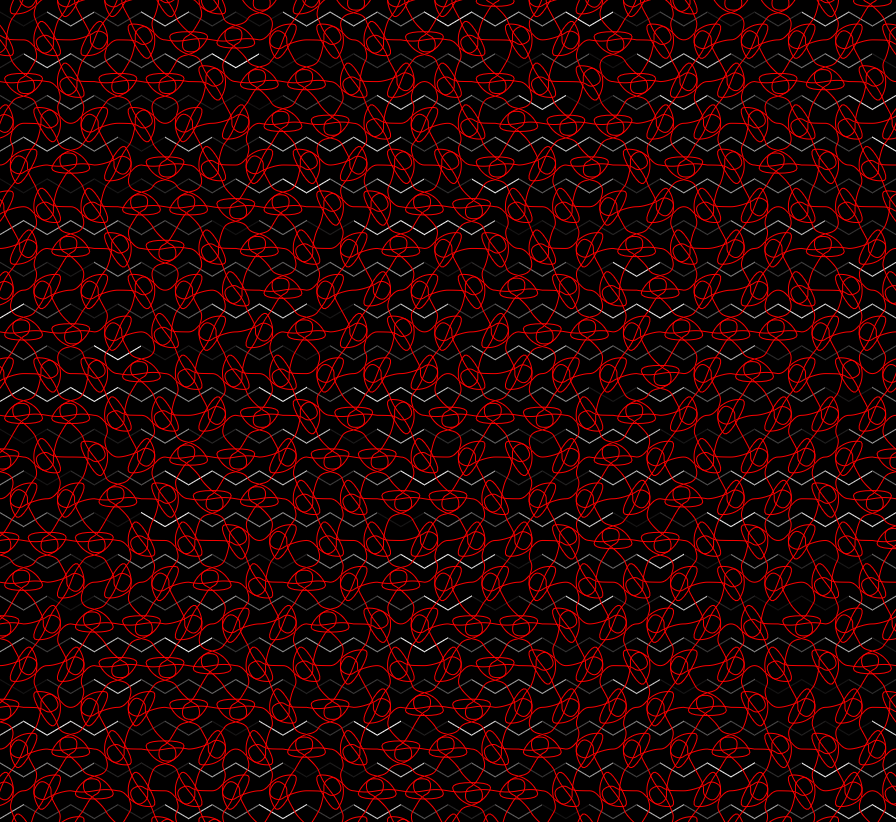
Reproduce this pattern procedurally as a Shadertoy shader.

```glsl
// Red looping strands in randomly turned hexagon tiles, with pale zigzags between the rows.

const float TILES_ACROSS = 19.0;
const float ROW_STRETCH  = 1.0215;   // slight vertical stretch of the hexagons
const float ROW_OFFSET   = 0.648;    // height of the first row of centres
const float STRAND_WIDTH = 0.0205;   // widths in tile units
const float ZIGZAG_WIDTH = 0.022;
const float STRAND_WAVE  = 0.025;    // bend of the crossing strand
const float SHADE_MIN    = 0.08;     // faintest zigzag
const float SHADE_POWER  = 1.5;      // higher makes bright zigzags rarer
const int   CURVE_STEPS  = 6;
const vec3  BACKGROUND   = vec3(0.005, 0.0, 0.0);
const vec3  STRAND_COLOR = vec3(1.0, 0.0, 0.0);
const vec3  ZIGZAG_COLOR = vec3(1.0);
const float ROW_PITCH    = 0.8660254;
const float PI           = 3.14159265;

// Control points of the wide triangular loop and of the small round loop inside it
const int POINTS = 10;
const vec2[POINTS] WIDE_LOOP = vec2[POINTS](
    vec2(-0.30, -0.52), vec2(-0.20, -0.346), vec2(0.08, -0.29), vec2(0.31, -0.13),
    vec2(0.47, 0.17), vec2(-0.47, 0.17), vec2(-0.31, -0.13), vec2(-0.08, -0.29),
    vec2(0.20, -0.346), vec2(0.30, -0.52));
const vec2[POINTS] ROUND_LOOP = vec2[POINTS](
    vec2(-0.30, 0.52), vec2(-0.20, 0.346), vec2(0.04, 0.12), vec2(0.23, 0.03),
    vec2(0.23, -0.25), vec2(-0.13, -0.25), vec2(-0.13, 0.03), vec2(0.06, 0.12),
    vec2(0.20, 0.346), vec2(0.30, 0.52));

float hash(vec2 p) {
    vec3 q = fract(p.xyx * vec3(0.1031, 0.1030, 0.0973));
    q += dot(q, q.yzx + 33.33);
    return fract((q.x + q.y) * q.z);
}

float segmentDistance(vec2 p, vec2 a, vec2 b) {
    vec2 ab = b - a;
    return length(p - a - ab * clamp(dot(p - a, ab) / dot(ab, ab), 0.0, 1.0));
}

// Distance to a quadratic B-spline
float splineDistance(vec2 p, vec2[POINTS] points) {
    float d = 1.0;
    for (int i = 1; i < POINTS - 1; i++) {
        vec2 start = 0.5 * (points[i - 1] + points[i]);
        vec2 end   = 0.5 * (points[i] + points[i + 1]);
        vec2 last  = start;
        for (int k = 1; k <= CURVE_STEPS; k++) {
            float t = float(k) / float(CURVE_STEPS);
            vec2 next = mix(mix(start, points[i], t), mix(points[i], end, t), t);
            d = min(d, segmentDistance(p, last, next));
            last = next;
        }
    }
    return d;
}

// Share of a pixel covered by a line, also for lines thinner than a pixel
float lineCoverage(float d, float width, float pixel) {
    float outer = min(d + 0.5 * pixel, 0.5 * width);
    float inner = max(d - 0.5 * pixel, -0.5 * width);
    return clamp((outer - inner) / pixel, 0.0, 1.0);
}

// Centre of the nearest hexagon
vec2 hexCenter(vec2 p) {
    vec2 pitch = vec2(1.0, 2.0 * ROW_PITCH);
    vec2 evenRow = floor(p / pitch + 0.5) * pitch;
    vec2 oddRow  = (floor(p / pitch) + 0.5) * pitch;
    return distance(p, evenRow) < distance(p, oddRow) ? evenRow : oddRow;
}

vec2 hexId(vec2 center) {
    return floor(center * vec2(2.0, 1.0 / ROW_PITCH) + 0.5) + 20.0;
}

void mainImage(out vec4 fragColor, in vec2 fragCoord) {
    float pixel = TILES_ACROSS / iResolution.x;
    vec2 p = fragCoord * pixel;
    p.y = p.y / ROW_STRETCH - ROW_OFFSET;

    vec2 center = hexCenter(p);
    vec2 local  = p - center;

    // Strands, turned by a random multiple of 60 degrees
    float turn = floor(6.0 * hash(hexId(center))) * PI / 3.0;
    float c = cos(turn), s = sin(turn);
    vec2 q = mat2(c, -s, s, c) * local;
    vec3 strands = vec3(abs(q.y - STRAND_WAVE * sin(2.0 * PI * q.x)),
                        splineDistance(q, WIDE_LOOP),
                        splineDistance(q, ROUND_LOOP));

    // Zigzag on the slanted sides; each V takes its shade from the tile above it
    float zigzag = 0.5 - dot(abs(local), vec2(0.5, ROW_PITCH));
    vec2 owner = center;
    if (local.y > 0.0) owner += vec2(local.x < 0.0 ? -0.5 : 0.5, ROW_PITCH);
    float shade = mix(SHADE_MIN, 1.0, pow(hash(hexId(owner) + 71.0), SHADE_POWER));

    vec3 color = BACKGROUND;
    color = mix(color, ZIGZAG_COLOR, shade * lineCoverage(zigzag, ZIGZAG_WIDTH, pixel));
    for (int i = 0; i < 3; i++)
        color = mix(color, STRAND_COLOR, lineCoverage(strands[i], STRAND_WIDTH, pixel));
    fragColor = vec4(color, 1.0);
}
```
